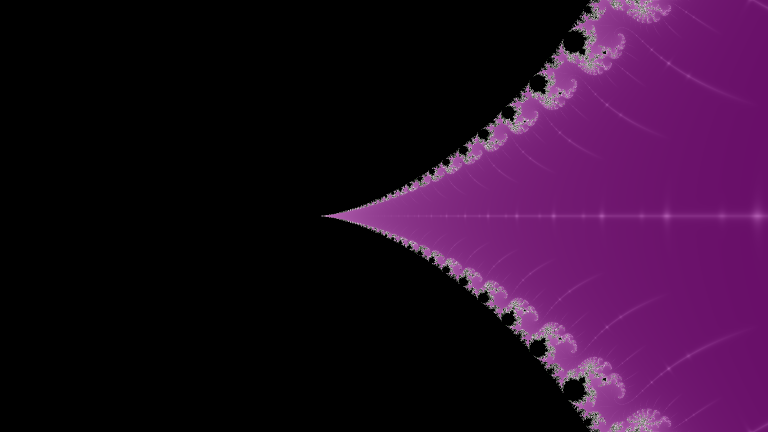
This background is drawn by a Shadertoy shader. Its source:

```glsl
const float MAX_STEPS = 240.0;
const float LOG_BAILOUT = 4.0;

bool insideCardioid(vec2 c) {
    float x = c.x - 0.25;
    float q = x * x + c.y * c.y;
    return q * (q + x) < 0.25 * c.y * c.y;
}

// Angle from the positive real axis; the ratio is unchanged by squaring
float rayDistance(vec2 z) {
    return abs(atan(z.y, z.x)) / log(length(z));
}

vec3 exteriorColor(float steps, float phase, vec2 z, vec2 previous) {
    // Purple slope, lighter as escape takes longer
    float lift = 1.0 - exp(-max(steps - 9.0, 0.0) / 26.0);
    vec3 color = mix(vec3(0.41, 0.06, 0.41), vec3(0.80, 0.50, 0.79), lift);

    // Pale and mossy specks along the rim
    float wave = 0.5 + 0.5 * cos(steps * 0.35);
    vec3 rim = mix(vec3(0.90, 0.78, 0.90), vec3(0.25, 0.40, 0.21), wave);
    color = mix(color, rim, smoothstep(42.0, 85.0, steps));

    // Thin rays, with new ones fading in across each band
    float oldRay = rayDistance(previous);
    float newRay = rayDistance(z);
    float ray = mix(exp(-50.0 * oldRay), exp(-50.0 * newRay), phase);

    // Knots and short arcs where rays cross the bands
    float bigKnot = exp(-pow((phase - 0.87) / 0.05, 2.0));
    float smallKnot = exp(-pow((phase - 0.22) / 0.04, 2.0));
    float knot = bigKnot * (exp(-24.0 * oldRay) + 0.2 * exp(-7.0 * oldRay))
               + 0.6 * smallKnot * exp(-28.0 * oldRay);

    float glow = (0.28 * ray + 0.35 * knot) * (1.0 - smoothstep(13.0, 34.0, steps));
    return mix(color, vec3(0.82, 0.50, 0.82), min(glow, 0.7));
}

vec3 fractalColor(vec2 c) {
    if (insideCardioid(c)) return vec3(0.0);
    vec2 z = vec2(0.0);
    vec2 previous = z;
    for (float i = 1.0; i <= MAX_STEPS; i++) {
        previous = z;
        z = vec2(z.x * z.x - z.y * z.y, 2.0 * z.x * z.y) + c;
        float logSize = 0.5 * log(max(dot(z, z), 1e-12));
        if (logSize > LOG_BAILOUT) {
            float phase = clamp(1.0 - log2(logSize / LOG_BAILOUT), 0.0, 1.0);
            return exteriorColor(i - 1.0 + phase, phase, z, previous);
        }
    }
    return vec3(0.0);
}

void mainImage(out vec4 fragColor, in vec2 fragCoord) {
    vec3 total = vec3(0.0);
    // Four samples per pixel smooth the rim
    for (int k = 0; k < 4; k++) {
        vec2 offset = vec2(k % 2, k / 2) * 0.5 - 0.25;
        vec2 position = (fragCoord + offset - 0.5 * iResolution.xy) / iResolution.y;
        total += fractalColor(vec2(0.2708, 0.0) + 0.1344 * position);
    }
    fragColor = vec4(total / 4.0, 1.0);
}
```
